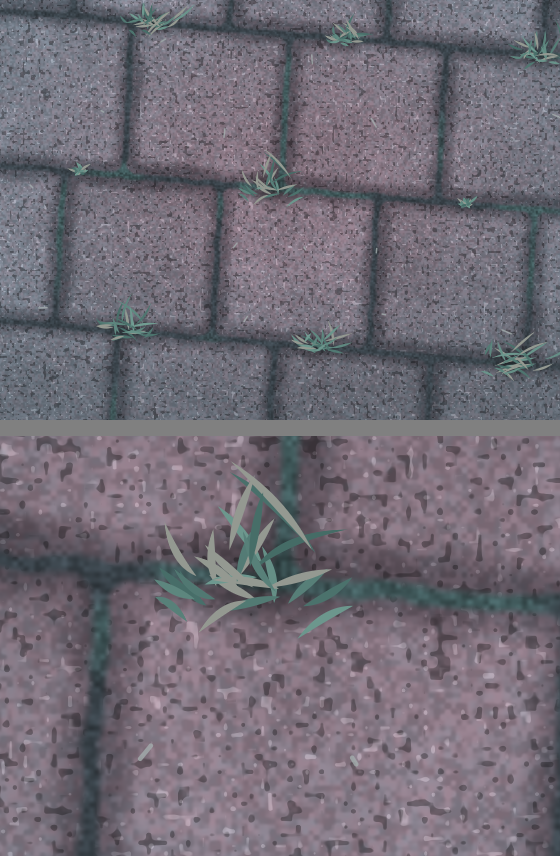
Top: the whole. Bottom: its middle third, enlarged.
Give the GLSL for this texture, as a WebGL 2 fragment shader.

```glsl
#version 300 es
precision highp float;

uniform vec2 u_resolution;
out vec4 fragColor;

float hash(vec2 p) {
    vec3 q = fract(p.xyx * 0.1031);
    q += dot(q, q.yzx + 33.33);
    return fract((q.x + q.y) * q.z);
}

float noise(vec2 p) {
    vec2 i = floor(p), f = fract(p);
    f = f * f * (3.0 - 2.0 * f);
    return mix(mix(hash(i), hash(i + vec2(1, 0)), f.x),
               mix(hash(i + vec2(0, 1)), hash(i + 1.0), f.x), f.y);
}

float fbm(vec2 p) {
    return noise(p) * 0.5 + noise(p * 2.1 + 7.3) * 0.3 + noise(p * 4.3 + 19.1) * 0.2;
}

float roundedBox(vec2 p, vec2 halfSize, float radius) {
    vec2 q = abs(p) - halfSize + radius;
    return length(max(q, 0.0)) + min(max(q.x, q.y), 0.0) - radius;
}

// Staggered, slightly tilted rows of bevelled pavers
vec3 paving(vec2 p, float px) {
    vec2 w = p + (vec2(fbm(p * 28.0), fbm(p * 28.0 + 50.0)) - 0.5) * 0.010;
    float down = 1.0 - w.y;
    vec2 uv = vec2(w.x + 0.055 * down - 0.177, down - 0.083 * w.x - 0.0243);
    float row = floor(uv.y / 0.37);
    uv.x -= 0.146 * mod(row + 1.0, 2.0) + 0.010 * (hash(vec2(row + 9.0, 3.0)) - 0.5);
    vec2 id = vec2(floor(uv.x / 0.375), row);
    vec2 local = uv - (id + 0.5) * vec2(0.375, 0.37);
    float edge = roundedBox(local, vec2(0.1805, 0.178), 0.020);
    float bevel = roundedBox(local - vec2(0.004, -0.004), vec2(0.1805, 0.178), 0.030);

    // Speckled stone, redder toward the middle
    float grain = noise(p * 230.0) * 0.6 + noise(p * 115.0 + 31.0) * 0.4;
    float blotch = fbm(p * 9.0);
    float tone = smoothstep(0.2, 0.8, grain) * 0.75 + (blotch - 0.5) * 0.7 + 0.22;
    vec3 stone = mix(vec3(0.37, 0.41, 0.45), vec3(0.48, 0.52, 0.57), tone);
    vec3 red = mix(vec3(0.43, 0.37, 0.41), vec3(0.56, 0.48, 0.53), tone);
    vec2 fromMiddle = (p - vec2(0.70, 0.57)) * vec2(1.35, 1.75);
    float redness = exp(-dot(fromMiddle, fromMiddle) * 1.5);
    stone = mix(stone, red, clamp(redness * 0.95 + (noise(p * 150.0 + 77.0) - 0.5) * 0.5, 0.0, 1.0));
    stone *= 0.96 + 0.09 * hash(id + 23.0);
    stone *= mix(0.88, 1.03, smoothstep(0.0, 0.4, p.y));
    stone *= 1.0 - 0.3 * smoothstep(0.72, 0.85, noise(p * 160.0 + 140.0));
    stone += 0.13 * smoothstep(0.80, 0.92, noise(p * 170.0 + 210.0));

    // Damp bevels and the dirt between pavers
    float face = smoothstep(0.004, 0.038, -bevel + (blotch - 0.5) * 0.018);
    stone *= mix(vec3(0.70, 0.71, 0.72), vec3(1.0), face);
    vec3 dirt = vec3(0.24, 0.28, 0.31) * (0.65 + 0.6 * grain);
    float moss = smoothstep(0.50, 0.70, fbm(p * 6.0 + 12.0));
    dirt = mix(dirt, vec3(0.29, 0.42, 0.42) * (0.6 + 0.6 * grain), moss * 0.75);
    float soft = max(px, 0.005);
    return mix(stone, dirt, smoothstep(-soft, soft, edge));
}

// Lens-shaped curved blade; returns coverage
float blade(vec2 p, float angle, float len, float bend, float px) {
    vec2 dir = vec2(cos(angle), sin(angle));
    float t = dot(p, dir) / len;
    float side = dot(p, vec2(-dir.y, dir.x)) - bend * len * t * t;
    float halfWidth = 0.0138 * t * (1.0 - t);
    return clamp((halfWidth - abs(side)) / px + 0.3, 0.0, 1.0) * smoothstep(0.0, 0.04, t * (1.0 - t));
}

// Tufts spread along the row joints
vec3 grass(vec3 color, vec2 p, float px) {
    for (int n = 0; n < 9; n++) {
        float i = float(n % 3), k = float(n / 3), odd = mod(k, 2.0);
        float size = mix(0.45 + 0.3 * abs(i - 1.0) + 0.1 * k * i, 1.1 - abs(i - 1.0), odd);
        float x = 0.365 - 0.035 * k - 0.14 * odd + 0.46 * i;
        vec2 q = p - vec2(x, 1.0 - (0.0243 + 0.37 * k + 0.083 * x));
        if (length(q) > 0.25) continue;
        color *= 1.0 - 0.3 * size * exp(-dot(q, q) / (0.0012 * size + 0.0002));
        for (int b = 0; b < 28; b++) {
            vec2 seed = vec2(float(b) * 1.7 + 3.0, float(n) * 5.3 + 11.0);
            float h = hash(seed), g = hash(seed + 40.0), s = hash(seed + 80.0);
            vec2 root = vec2((h + g - 1.0) * 0.085, (s - 0.5) * 0.045) * size;
            float angle = 1.57 + (hash(seed + 120.0) - 0.5) * 4.0;
            float len = (0.025 + 0.065 * g * s + 0.015 * h) * sqrt(size) * 1.1;
            float cover = blade(q - root, angle, len, (h - 0.5) * 0.9, px);
            vec3 green = mix(vec3(0.27, 0.42, 0.40), vec3(0.45, 0.62, 0.58), fract(h * 7.0));
            vec3 tint = mix(green, vec3(0.58, 0.60, 0.57), step(0.76, fract(s * 5.0)));
            color = mix(color, tint, cover);
        }
    }
    return color;
}

// Sparse pale chips and straws
vec3 litter(vec3 color, vec2 p, float px) {
    vec2 id = floor(p / 0.16);
    float h = hash(id + 61.0), turn = h * 40.0;
    vec2 q = p - (id + 0.25 + 0.5 * vec2(hash(id + 5.0), hash(id + 17.0))) * 0.16;
    q = mat2(cos(turn), -sin(turn), sin(turn), cos(turn)) * q;
    float d = length(vec2(max(abs(q.x) - 0.012 * fract(h * 9.0), 0.0), q.y)) - 0.0018;
    float cover = clamp(0.5 - d / px, 0.0, 1.0) * step(0.68, h);
    return mix(color, vec3(0.64, 0.68, 0.68), cover * 0.8);
}

void main() {
    vec2 p = gl_FragCoord.xy / u_resolution.y;
    float px = 1.0 / u_resolution.y;
    vec3 color = paving(p, px);
    color = litter(color, p, px);
    color = grass(color, p, px);
    fragColor = vec4(color, 1.0);
}
```
